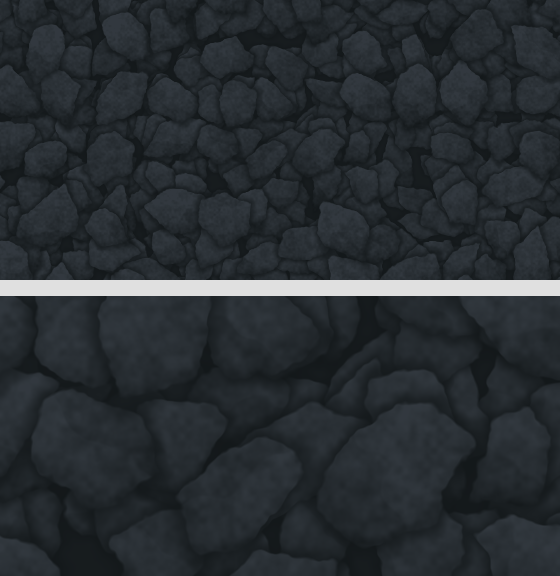
Top: the whole. Bottom: its middle third, enlarged.
A Shadertoy shader for this texture:

```glsl
float hash(vec2 p) {
    return fract(sin(dot(p, vec2(127.1, 311.7))) * 43758.5453);
}

vec2 direction(float angle) {
    return vec2(cos(angle), sin(angle));
}

float valueNoise(vec2 p) {
    vec2 i = floor(p), f = fract(p);
    f = f * f * (3.0 - 2.0 * f);
    return mix(mix(hash(i), hash(i + vec2(1, 0)), f.x),
               mix(hash(i + vec2(0, 1)), hash(i + vec2(1, 1)), f.x), f.y);
}

float fbm(vec2 p) {
    float sum = 0.0, amplitude = 0.5;
    for (int i = 0; i < 4; i++) {
        sum += amplitude * valueNoise(p);
        p = mat2(1.6, 1.2, -1.2, 1.6) * p + 7.3;
        amplitude *= 0.6;
    }
    return sum;
}

// Rounded convex polygon: smooth maximum of randomly turned half planes
float stoneDistance(vec2 q, vec2 id, float radius) {
    float sum = 0.0;
    for (int i = 0; i < 6; i++) {
        float k = float(i);
        float angle = 6.2832 * (k + 0.8 * hash(id + k * 3.7)) / 6.0;
        float reach = radius * mix(0.8, 1.15, hash(id + k * 5.3 + 9.0));
        sum += exp(34.0 * (dot(q, direction(angle)) - reach));
    }
    return log(sum) / 34.0;
}

// Light on a stone: tilted faces, darker underside, rough grain
float stoneLight(vec2 v, vec2 q, vec2 id, float d, float radius, vec2 p) {
    float up = dot(v, vec2(-0.25, 0.97)) / radius;
    float rim = 1.0 - smoothstep(0.0, 0.1, -d);
    float crease = dot(q, direction(6.2832 * hash(id + 41.0))) - 0.1
                 + 0.2 * (valueNoise(p * 30.0 + id) - 0.5);
    float facet = smoothstep(-0.015, 0.03, crease);
    float grain = fbm(p * 34.0 + id * 3.1) - 0.54;
    float speck = valueNoise(p * 120.0) - 0.5;
    return 0.99 + 0.24 * (hash(id + 23.0) - 0.5) + 0.19 * up - 0.17 * facet
         + rim * (0.16 * up - 0.13) + 0.6 * grain + 0.3 * speck;
}

void mainImage(out vec4 fragColor, in vec2 fragCoord) {
    vec2 p = fragCoord / iResolution.y;
    vec2 warp = vec2(fbm(p * 17.0), fbm(p * 17.0 + 31.0)) - 0.54;
    float light = 0.15;

    // Layers of stones from the bottom of the heap to the top
    for (int layer = 0; layer < 5; layer++) {
        float level = float(layer);
        float size = 0.122 + 0.006 * level + 0.004 * level * level;
        float share = layer < 3 ? 0.95 : 1.4 - 0.26 * level;
        float blur = max(0.8 / iResolution.y, 0.002) / size;
        vec2 g = (p + 0.03 * warp) / size + level * vec2(17.37, 9.61);

        for (int k = 0; k < 9; k++) {
            vec2 cell = floor(g) + vec2(k % 3 - 1, k / 3 - 1);
            vec2 id = cell + level * 57.0;
            if (hash(id + 2.0) > share) continue;

            vec2 jitter = vec2(hash(id + 11.0), hash(id + 17.0)) - 0.5;
            vec2 v = g - cell - 0.5 - 0.5 * jitter;
            vec2 axis = direction(3.1416 * hash(id + 29.0));
            float stretch = mix(1.0, 1.8, hash(id + 37.0));
            vec2 q = vec2(dot(v, axis) / sqrt(stretch),
                          dot(v, vec2(-axis.y, axis.x)) * sqrt(stretch));
            float radius = mix(0.33, 0.48, hash(id + 43.0));
            float d = stoneDistance(q, id, radius);

            // Contact shadow on the stones below
            light *= mix(0.3, 1.0, smoothstep(-0.02, 0.13, d));
            if (d < blur) {
                float stone = stoneLight(v, q, id, d, radius, p);
                stone *= 0.76 + 0.06 * level;
                light = mix(light, stone, 1.0 - smoothstep(-blur, blur, d));
            }
        }
    }

    vec3 gapColor = vec3(0.074, 0.092, 0.100);
    vec3 slateColor = vec3(0.175, 0.199, 0.221);
    fragColor = vec4(mix(gapColor, slateColor, clamp(light, 0.0, 1.2)), 1.0);
}
```
